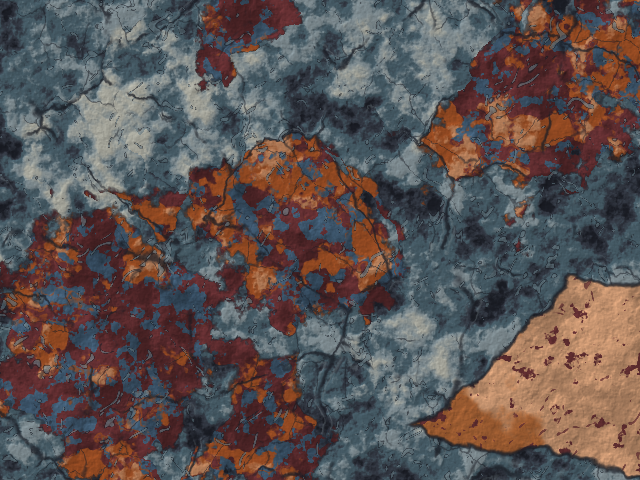
Reproduce this texture procedurally as a Shadertoy shader.

```glsl
// Palette
const vec3 INK    = vec3(0.10, 0.11, 0.14);
const vec3 DUSK   = vec3(0.19, 0.21, 0.25);
const vec3 SLATE  = vec3(0.26, 0.34, 0.38);
const vec3 PALE   = vec3(0.47, 0.52, 0.54);
const vec3 CHALK  = vec3(0.63, 0.63, 0.59);
const vec3 MAROON = vec3(0.36, 0.17, 0.18);
const vec3 STEEL  = vec3(0.22, 0.31, 0.39);
const vec3 EMBER  = vec3(0.56, 0.28, 0.13);
const vec3 COPPER = vec3(0.71, 0.53, 0.40);

// Sizes and strengths, in units of canvas height
const float SHARD_SCALE = 4.2;
const float CHIP_SCALE  = 10.0;
const float GRAIN_SCALE = 15.0;
const float FLECK_SCALE = 30.0;
const float EMBER_SCALE = 12.0;
const float PEBBLE_SCALE = 38.0;
const float WARP = 0.022;
const float RELIEF = 1.5;
const vec2 LIGHT_STEP = vec2(-0.0025, 0.0025);

// Broad stains: centre and radius
const vec3 RUST_BLOOMS[5] = vec3[5](
    vec3(0.20, 0.30, 0.25), vec3(0.62, 0.52, 0.20), vec3(1.13, 0.75, 0.25),
    vec3(0.50, 0.95, 0.11), vec3(0.55, 0.08, 0.14));
const vec3 PALE_BLOOMS[5] = vec3[5](
    vec3(0.38, 0.82, 0.17), vec3(0.88, 0.88, 0.15), vec3(0.20, 0.65, 0.13),
    vec3(0.88, 0.25, 0.12), vec3(0.05, 0.42, 0.10));

vec3 hash3(vec2 p) {
    vec3 q = fract(p.xyx * vec3(0.1031, 0.1030, 0.0973));
    q += dot(q, q.yxz + 33.33);
    return fract((q.xxy + q.yzz) * q.zyx);
}

// Cellular noise: nearest distance, gap to the second nearest, cell value
vec3 cells(vec2 p) {
    vec2 base = floor(p);
    vec3 result = vec3(9.0, 9.0, 0.0);
    for (int y = -1; y <= 1; y++)
    for (int x = -1; x <= 1; x++) {
        vec2 cell = base + vec2(x, y);
        vec3 h = hash3(cell);
        float d = length(cell + h.xy - p);
        if (d < result.x) result = vec3(d, result.x, h.z);
        else result.y = min(result.y, d);
    }
    return vec3(result.x, result.y - result.x, result.z);
}

// Cell values blended by distance
float mottle(vec2 p) {
    vec2 base = floor(p);
    vec2 sum = vec2(0.0);
    for (int y = -1; y <= 1; y++)
    for (int x = -1; x <= 1; x++) {
        vec2 cell = base + vec2(x, y);
        vec3 h = hash3(cell);
        vec2 d = cell + h.xy - p;
        sum += vec2(h.z, 1.0) * exp(-6.0 * dot(d, d));
    }
    return sum.x / sum.y;
}

float layers(vec2 p, int count) {
    float sum = 0.0, total = 0.0, weight = 1.0;
    for (int i = 0; i < count; i++) {
        sum += weight * mottle(p);
        total += weight;
        weight *= 0.6;
        p = mat2(1.62, 1.24, -1.24, 1.62) * p + 17.3;
    }
    return sum / total;
}

// Positive inside the nearest stain, falling off outward
float bloom(vec2 p, vec3 spots[5]) {
    float best = -2.0;
    for (int i = 0; i < 5; i++)
        best = max(best, 1.0 - length(p - spots[i].xy) / spots[i].z);
    return best;
}

vec2 waver(vec2 p) {
    vec2 w = sin(p.yx * vec2(9.0, 11.0) + vec2(1.0, 4.0));
    w += 0.5 * sin(p.yx * vec2(23.0, 27.0) + 3.0 * w.yx);
    return w + 0.25 * sin(p.yx * 71.0 + 2.0 * w);
}

// Flat sheet of bare copper with straight sides
float copperSheet(vec2 p) {
    float slope = dot(p - vec2(0.99, 0.22), vec2(-0.69, 0.72));
    float foot = dot(vec2(0.95, 0.09) - p, vec2(0.20, 0.98));
    return max(max(slope, p.y - 0.41), foot);
}

void mainImage(out vec4 fragColor, in vec2 fragCoord) {
    vec2 p = fragCoord / iResolution.y;
    float broad = layers(p * 6.0, 4);
    float grain = layers(p * GRAIN_SCALE, 5);
    float relief = grain - layers((p + LIGHT_STEP) * GRAIN_SCALE, 5);
    float fleck = layers(p * FLECK_SCALE + 40.0, 4);
    float ember = layers(p * EMBER_SCALE + 80.0, 4);
    vec2 q = p + WARP * waver(p) + 0.03 * (vec2(grain, fleck) - 0.5);
    vec3 shard = cells(q * SHARD_SCALE + 3.0);
    vec3 chip = cells(q * CHIP_SCALE + 9.0);

    // Region fields, broken up by angular shards
    float broken = 0.6 * (shard.z - 0.5) + 0.4 * (chip.z - 0.5);
    float paleField = bloom(q, PALE_BLOOMS) + broken + 0.7 * (broad - 0.5);
    float rustField = bloom(q, RUST_BLOOMS) - broken + 1.3 * (broad - 0.5)
                    + 0.5 * (fleck - 0.5) - 0.3 * max(paleField, 0.0);
    float pale = smoothstep(-0.08, 0.12, paleField);
    float rust = smoothstep(-0.04, 0.04, rustField);

    // Weathered slate
    float tone = grain + 0.35 * (fleck - 0.5) + 0.14 * pale;
    vec3 color = mix(INK, DUSK, smoothstep(0.20, 0.36, tone));
    color = mix(color, SLATE, smoothstep(0.34, 0.48, tone));
    color = mix(color, PALE, smoothstep(0.53, 0.70, tone));
    color = mix(color, CHALK, pale * smoothstep(0.62, 0.90, tone + 0.3 * (broad - 0.5)));

    // Rust with steel flecks, ember crusts and thin veins
    vec3 oxide = mix(MAROON * 0.75, MAROON * 1.1, smoothstep(0.3, 0.7, grain));
    oxide = mix(oxide, STEEL * (0.6 + 0.8 * grain), smoothstep(0.47, 0.42, fleck));
    float vein = smoothstep(0.035, 0.0, abs(ember - 0.53)) * smoothstep(0.45, 0.6, grain);
    float crust = smoothstep(0.56, 0.63, ember + 0.3 * (fleck - 0.5));
    oxide = mix(oxide, EMBER, max(crust, 0.8 * vein));
    oxide = mix(oxide, COPPER, 0.75 * crust * smoothstep(0.52, 0.68, grain));
    color = mix(color, oxide, rust);

    // Dark broken outlines and hairline cracks
    float wear = smoothstep(0.38, 0.58, ember);
    float outline = smoothstep(0.07, 0.01, abs(rustField)) * 0.45;
    float seam = smoothstep(0.045, 0.005, shard.y) * wear * 0.75;
    float rim = smoothstep(0.03, 0.0, abs(shard.y - 0.075)) * wear * (1.0 - rust);
    float crack = smoothstep(0.05, 0.0, chip.y) * wear * 0.5;
    color = mix(color, PALE, 0.35 * rim);
    color = mix(color, INK, max(outline, max(seam, crack)));

    // Scattered pebbles and pits
    vec3 pebble = cells(p * PEBBLE_SCALE + 2.0 * waver(p * 2.0));
    float size = 0.15 + 0.2 * fract(pebble.z * 37.0);
    float dot1 = smoothstep(size, size - 0.10, pebble.x);
    float ring = smoothstep(0.09, 0.0, abs(pebble.x - size));
    float present = step(0.83, pebble.z);
    color = mix(color, mix(SLATE, PALE, grain), 0.7 * dot1 * present);
    color = mix(color, INK, 0.6 * ring * present);

    // Bare copper sheet
    float edge = copperSheet(p + 0.008 * waver(p * 1.5) + 0.035 * (vec2(grain, ember) - 0.5));
    float sheet = smoothstep(0.003, -0.003, edge);
    float stain = broad + 0.5 * (grain - 0.5) - 1.4 * (p.x - 1.12);
    vec3 metal = mix(COPPER * 0.88, COPPER * 1.1, smoothstep(0.3, 0.7, grain));
    metal = mix(metal, EMBER * vec3(1.0, 1.1, 1.1), 0.85 * smoothstep(0.52, 0.75, stain));
    float pit = present * dot1 * step(0.91, pebble.z);
    metal = mix(metal, MAROON, max(0.75 * pit, smoothstep(0.33, 0.27, fleck)));
    color = mix(color, metal, sheet);
    color = mix(color, INK, 0.75 * smoothstep(0.007, 0.001, abs(edge)));

    color *= 1.0 + RELIEF * clamp(relief, -0.25, 0.25);
    fragColor = vec4(clamp(color, 0.0, 1.0), 1.0);
}
```
